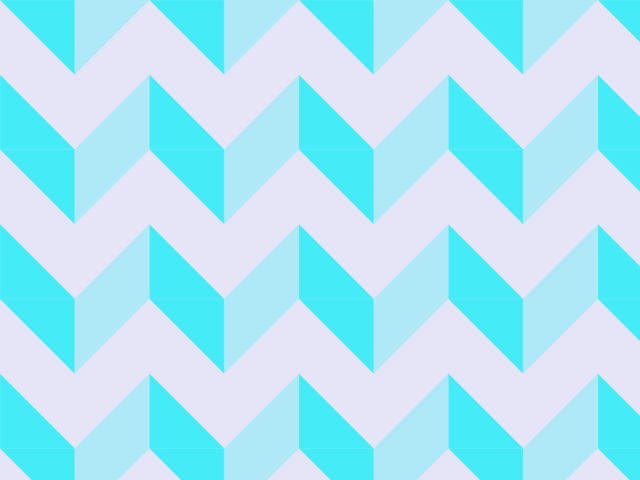
Write a Shadertoy shader that draws this pattern.

```glsl
const float PERIOD = 0.3114;      // repeat size as a share of canvas height
const float SEAM_WIDTH = 0.0056;  // hairline width in repeats
const vec3 LAVENDER = vec3(0.898, 0.898, 0.969);
const vec3 CYAN = vec3(0.271, 0.925, 0.973);
const vec3 PALE_BLUE = vec3(0.686, 0.910, 0.969);

// Signed distance to half-period stripes centred on t = 0.5, positive inside
float stripe(float t) {
    return 0.25 - abs(fract(t) - 0.5);
}

// Triangle wave: 0 at whole numbers, 0.5 halfway between
float zigzag(float t) {
    return 0.5 - abs(fract(t) - 0.5);
}

float coverage(float dist, float pixel) {
    return clamp(dist / pixel + 0.5, 0.0, 1.0);
}

// Hairline at multiples of spacing, dimmed when thinner than a pixel
float seam(float t, float spacing, float pixel) {
    float dist = abs(fract(t / spacing + 0.5) - 0.5) * spacing;
    float width = max(SEAM_WIDTH, pixel);
    return coverage(0.5 * width - dist, pixel) * SEAM_WIDTH / width;
}

void mainImage(out vec4 fragColor, in vec2 fragCoord) {
    // Cell coordinates measured from the top left
    float cellSize = PERIOD * iResolution.y;
    vec2 p = vec2(fragCoord.x, iResolution.y - fragCoord.y) / cellSize;
    float pixel = 1.0 / cellSize;

    // Folded faces: cyan falls to the right, pale blue rises
    float cyanSide = coverage(stripe(p.x + 0.25), pixel);
    vec3 face = mix(PALE_BLUE, CYAN, cyanSide);

    // Faint joins between the faces
    float joins = max(0.25 * seam(p.x, 0.5, pixel),
                      0.2 * cyanSide * seam(p.y, 1.0, pixel));
    face = mix(face, LAVENDER, joins);

    // Chevron bands
    float band = stripe(p.y - zigzag(p.x) - 0.25) * inversesqrt(2.0);
    vec3 color = mix(LAVENDER, face, coverage(band, pixel));

    fragColor = vec4(color, 1.0);
}
```
